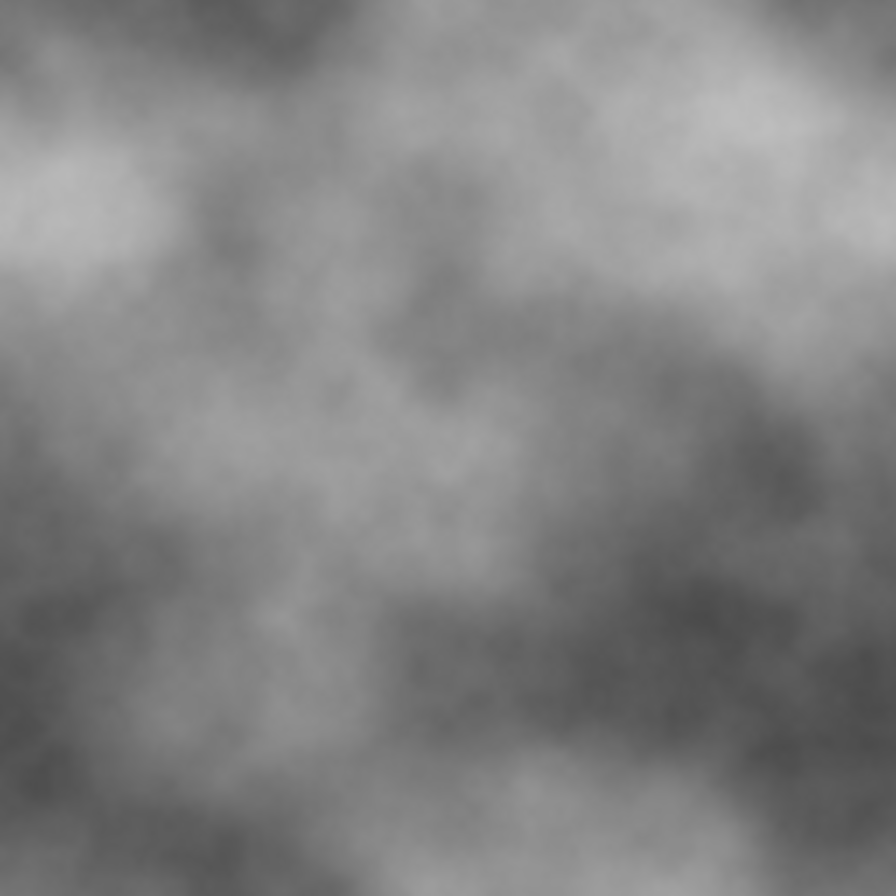
Give the GLSL for this texture, as a Shadertoy shader.

```glsl
// Soft grey clouds: one broad light and dark swell, mottled by wrapping fractal noise.

const float TAU = 6.2831853;
const float MID_GREY = 0.492;
const float SWELL_CONTRAST = 0.165;
const float MOTTLE_CONTRAST = 0.115;
const vec2 SWELL_CENTER = vec2(0.97, 0.53);
const int OCTAVES = 6;

// Integer hash of a lattice cell, from -1 to 1
float hashCell(ivec2 cell, int seed) {
    uint h = uint(cell.x) * 0x9E3779B1u ^ uint(cell.y) * 0x85EBCA77u ^ uint(seed) * 0xC2B2AE3Du;
    h = (h ^ (h >> 16)) * 0x7FEB352Du;
    h = (h ^ (h >> 15)) * 0x846CA68Bu;
    h ^= h >> 16;
    return float(h >> 8) / 8388607.5 - 1.0;
}

// Value noise that repeats after a whole number of cells
float wrappedNoise(vec2 uv, int period, int seed) {
    vec2 p = uv * float(period);
    vec2 base = floor(p);
    vec2 f = p - base;
    vec2 s = f * f * f * (f * (f * 6.0 - 15.0) + 10.0);
    ivec2 lo = ivec2(mod(base, float(period)));
    ivec2 hi = (lo + 1) % period;
    float bottom = mix(hashCell(lo, seed), hashCell(ivec2(hi.x, lo.y), seed), s.x);
    float top = mix(hashCell(ivec2(lo.x, hi.y), seed), hashCell(hi, seed), s.x);
    return mix(bottom, top, s.y);
}

// Octaves of noise, each twice as fine and half as strong
float mottle(vec2 uv, int period, int seed) {
    float sum = 0.0;
    float strength = 1.0;
    for (int i = 0; i < OCTAVES; i++) {
        sum += strength * wrappedNoise(uv, period, seed + i);
        strength *= 0.5;
        period *= 2;
    }
    return sum;
}

// Light above and dark below the center, fading to the sides
float swell(vec2 uv, vec2 center) {
    vec2 angle = TAU * (uv - center);
    return (0.5 + 0.5 * cos(angle.x)) * sin(angle.y);
}

void mainImage(out vec4 fragColor, in vec2 fragCoord) {
    vec2 uv = fragCoord / iResolution.xy;

    // Gentle wrapping warp so that the swell has uneven borders
    vec2 warp = 0.05 * vec2(wrappedNoise(uv, 4, 21), wrappedNoise(uv, 4, 22));

    float grey = MID_GREY
        + SWELL_CONTRAST * swell(uv + warp, SWELL_CENTER)
        + MOTTLE_CONTRAST * mottle(uv, 4, 5);
    fragColor = vec4(vec3(clamp(grey, 0.0, 1.0)), 1.0);
}
```
